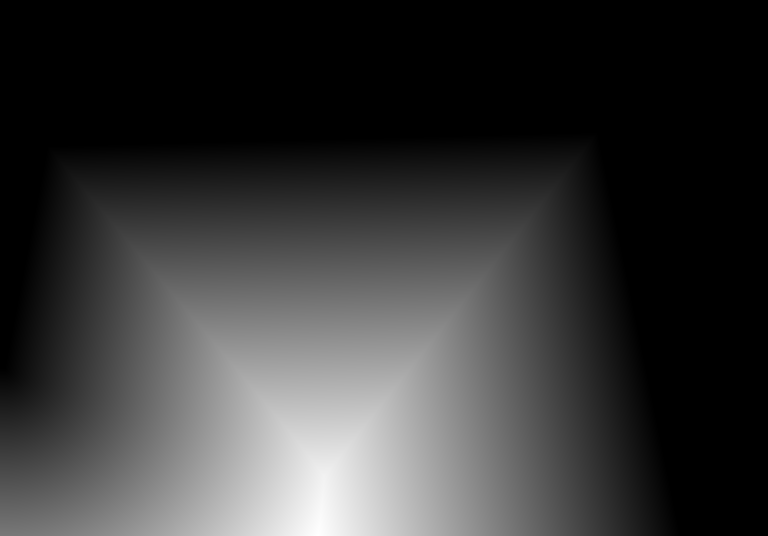
Give the GLSL for this background, as a Shadertoy shader.

```glsl
// Grey distance field inside a large polygon that runs off the canvas: black rim, white ridge.

#define CORNER_TOP_LEFT  vec2(0.089, 0.727)
#define CORNER_TOP_RIGHT vec2(1.115, 0.753)
#define CORNER_FAR_RIGHT vec2(1.454, -0.9)
#define CORNER_FAR_LEFT  vec2(-1.0, -0.9)
#define CORNER_OFF_LEFT  vec2(-1.0, 0.312)
#define CORNER_NOTCH     vec2(0.009, 0.312)
#define WHITE_DEPTH      0.662

const int CORNER_COUNT = 6;

// Distance to the polygon outline, positive inside
float insideDistance(vec2 p, vec2 corners[CORNER_COUNT]) {
    float nearestSquared = 1e6;
    float side = -1.0;
    for (int i = 0; i < CORNER_COUNT; i++) {
        vec2 a = corners[i];
        vec2 b = corners[(i + 1) % CORNER_COUNT];
        vec2 edge = b - a;
        vec2 toPoint = p - a;

        // Closest point on this edge
        float along = clamp(dot(toPoint, edge) / dot(edge, edge), 0.0, 1.0);
        vec2 offset = toPoint - edge * along;
        nearestSquared = min(nearestSquared, dot(offset, offset));

        // Flip the side at each edge crossed by a horizontal ray
        bool spansHeight = (a.y > p.y) != (b.y > p.y);
        if (spansHeight && p.x < a.x + edge.x * toPoint.y / edge.y) side = -side;
    }
    return side * sqrt(nearestSquared);
}

void mainImage(out vec4 fragColor, in vec2 fragCoord) {
    // Canvas height is one unit
    vec2 p = fragCoord / iResolution.y;

    vec2 corners[CORNER_COUNT] = vec2[CORNER_COUNT](
        CORNER_TOP_LEFT, CORNER_TOP_RIGHT, CORNER_FAR_RIGHT,
        CORNER_FAR_LEFT, CORNER_OFF_LEFT, CORNER_NOTCH);

    // Depth from the rim sets the brightness
    float brightness = clamp(insideDistance(p, corners) / WHITE_DEPTH, 0.0, 1.0);
    fragColor = vec4(vec3(brightness), 1.0);
}
```
